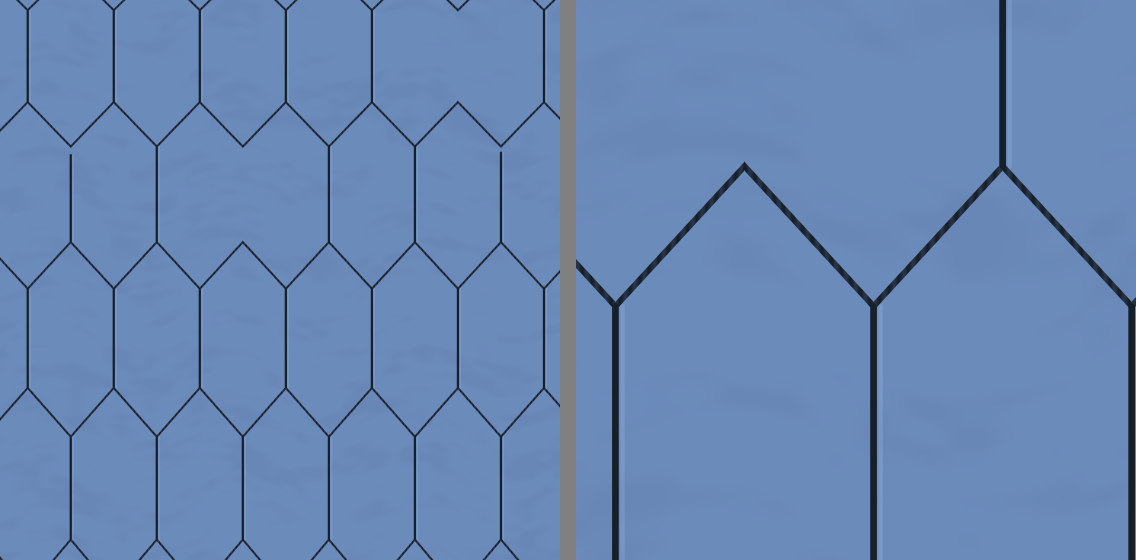
Left: the whole. Right: its middle third, enlarged.
Write a WebGL 2 fragment shader that draws this pattern.

```glsl
#version 300 es
precision highp float;
// Blue elongated hexagon tiles with thin dark joints, a few joints missing.
uniform vec2 u_resolution;
out vec4 fragColor;

float hash(vec2 p) {
    return fract(sin(dot(p, vec2(127.1, 311.7))) * 43758.5453);
}

float noise(vec2 p) {
    vec2 i = floor(p), f = fract(p);
    f = f * f * (3.0 - 2.0 * f);
    return mix(mix(hash(i), hash(i + vec2(1, 0)), f.x),
               mix(hash(i + vec2(0, 1)), hash(i + vec2(1, 1)), f.x), f.y);
}

// Height of the low corners of zigzag n, measured down from the top;
// the rows grow slightly taller towards the bottom.
float valley(float n) {
    return 0.0182 + 0.2435 * n + 0.0052 * n * (n - 1.0);
}

float amplitude(float n) {
    return 0.0755 + 0.0039 * n;
}

float coverage(float dist, float halfWidth, float pixel) {
    return clamp((halfWidth - dist) / pixel + 0.5, 0.0, 1.0);
}

void main() {
    vec2 p = gl_FragCoord.xy / u_resolution;
    p.y = 1.0 - p.y;
    float pixel = 1.0 / min(u_resolution.x, u_resolution.y);
    const float tileWidth = 0.15365;
    float joint = 0.0, glow = 0.0;

    for (float n = 0.0; n < 5.0; n++) {
        // Column position, shifted by half a tile on odd rows
        float column = (p.x - 0.0495) / tileWidth - 0.5 * mod(n, 2.0);
        float k = floor(column + 0.5);
        float dx = (column - k) * tileWidth;

        // Slanted joints
        float slope = 2.0 * amplitude(n) / tileWidth;
        float dy = p.y - valley(n) + abs(dx) * slope;
        float slant = abs(dy) / sqrt(1.0 + slope * slope);
        float bead = 0.9 + 0.1 * cos(p.x * 1100.0);
        joint = max(joint, coverage(slant, 0.0018, pixel) * bead);

        // Upright joints: one missing in each of the top two rows
        bool missing = (n == 0.0 && k == 5.0) || (n == 1.0 && k == 2.0);
        if (!missing) {
            // Small breaks below two corners of the second row
            float gap = n != 1.0 ? 0.0 : k == 0.0 ? 0.0155 : k == 5.0 ? 0.011 : 0.0;
            float top = valley(n) + gap;
            float bottom = valley(n + 1.0) - amplitude(n + 1.0);
            float beyond = max(max(top - p.y, p.y - bottom), 0.0);
            joint = max(joint, coverage(length(vec2(dx, beyond)), 0.002, pixel));
            glow = max(glow, coverage(length(vec2(dx - 0.0042, beyond)), 0.0013, pixel));
        }
    }

    // Faint wavy smears in the glaze
    vec2 q = p + 0.02 * vec2(0.0, sin(p.x * 19.0));
    float smear = noise(q * vec2(14.0, 34.0)) * 0.6 + noise(q * vec2(37.0, 80.0)) * 0.4;
    vec3 glaze = vec3(0.42, 0.545, 0.735) * (1.0 - 0.03 * smoothstep(0.48, 0.85, smear));
    glaze += 0.05 * glow;

    fragColor = vec4(mix(glaze, vec3(0.09, 0.12, 0.16), joint), 1.0);
}
```
